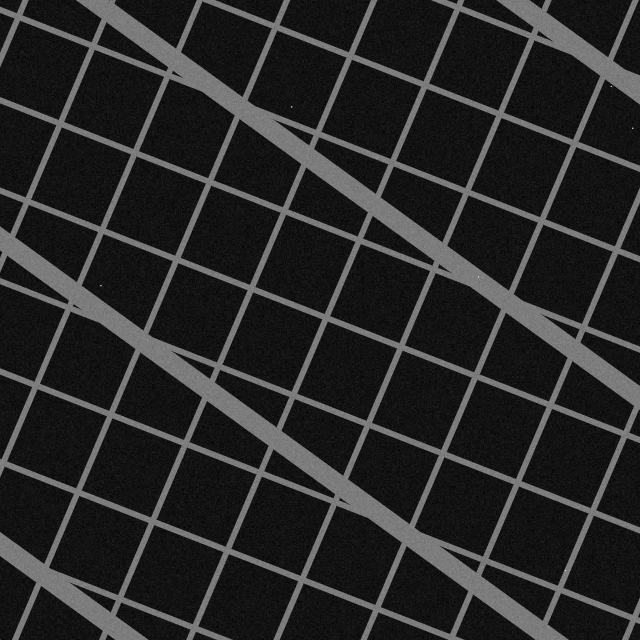
This pattern is drawn by a Shadertoy shader. Its source:

```glsl
float hash(vec2 p) {
    vec3 q = fract(vec3(p.xyx) * vec3(0.1031, 0.1030, 0.0973));
    q += dot(q, q.yzx + 33.33);
    return fract((q.x + q.y) * q.z);
}

// Coverage of evenly spaced parallel bands; the angle tilts their normal from vertical
float bands(vec2 p, float degrees, float offset, float spacing, float width) {
    float a = radians(degrees);
    float s = dot(p, vec2(sin(a), cos(a))) - offset;
    float dist = abs(mod(s + 0.5 * spacing, spacing) - 0.5 * spacing) - 0.5 * width;
    return clamp(0.5 - dist * iResolution.y, 0.0, 1.0);
}

void mainImage(out vec4 fragColor, in vec2 fragCoord) {
    vec2 p = fragCoord / iResolution.y;

    // Thin tilted grid crossed by broad diagonals
    float rows = bands(p, 21.3, 0.6542, 0.1316, 0.0092);
    float columns = bands(p, 113.03, 0.1469, 0.1253, 0.0092);
    float diagonals = bands(p, 36.02, 0.5076, 0.3862, 0.0306);
    float lines = max(max(rows, columns), diagonals);
    float tone = mix(0.07, 0.487, lines);

    // Fine grain
    vec2 cell = floor(p * 512.0);
    tone += 0.04 * (hash(cell) + hash(cell + 611.0) - 1.0);

    // A few tiny bright specks
    for (int i = 0; i < 6; i++) {
        vec2 center = vec2(hash(vec2(i, 17)), hash(vec2(i, 53)));
        float dist = length(p - center) - 0.001;
        tone = mix(tone, 0.9, clamp(0.5 - dist * iResolution.y, 0.0, 1.0));
    }

    fragColor = vec4(vec3(tone), 1.0);
}
```
